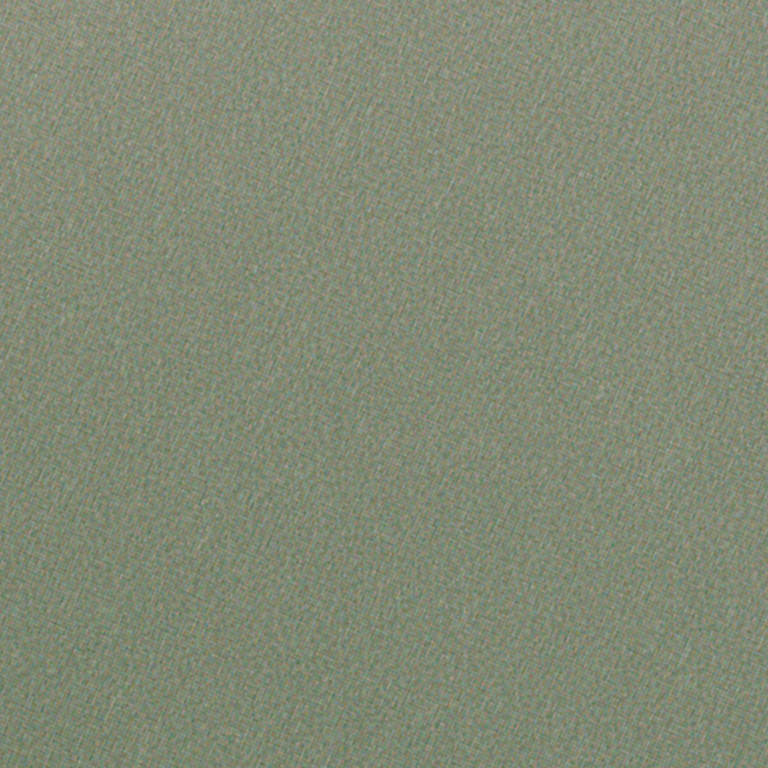
Reproduce this texture procedurally as a three.js fragment shader.

```glsl
varying vec2 vUv;

#define THREADS 205.0
#define TILT 0.40
#define FINENESS 1.3
#define STREAK 0.55
#define LIGHT_GAIN 0.092
#define HUE_GAIN 0.115
#define BLUE_GAIN 0.100
#define WEAVE_GAIN 0.020
#define MOTTLE_GAIN 0.008
#define SLUB_GAIN 0.030
#define BASE vec3(0.507, 0.536, 0.455)

const float TAU = 6.28318;

vec3 hash3(vec2 cell) {
  vec3 q = fract(cell.xyx * vec3(0.1031, 0.1030, 0.0973));
  q += dot(q, q.yxz + 33.33);
  return fract((q.xxy + q.yzz) * q.zyx);
}

// Three independent smooth noises, centred on zero
vec3 grain(vec2 p) {
  vec2 cell = floor(p);
  vec2 f = smoothstep(0.0, 1.0, p - cell);
  vec3 low = mix(hash3(cell), hash3(cell + vec2(1.0, 0.0)), f.x);
  vec3 high = mix(hash3(cell + vec2(0.0, 1.0)), hash3(cell + 1.0), f.x);
  return mix(low, high, f.y) - 0.5;
}

// Contrast between neighbouring threads, which cancels broad blotches
vec3 threadGrain(vec2 p, vec2 across) {
  return grain(p) - grain(p + across);
}

// Lightness, tan to teal, and lilac to green shifts
vec3 dye(vec3 n) {
  return LIGHT_GAIN * n.x * vec3(1.0, 0.95, 1.0)
       + HUE_GAIN * n.y * vec3(1.0, -0.25, -0.3)
       + BLUE_GAIN * n.z * vec3(0.1, -0.15, 1.0);
}

// Soft uneven light: pale and warm above, greener below
vec3 illumination(vec2 uv) {
  vec2 c = uv - 0.5;
  float corner = max(0.0, c.y - 0.6 * c.x);
  return c.y * vec3(0.042, 0.026, 0.034)
       + c.x * vec3(0.018, 0.014, 0.018)
       + corner * corner * vec3(0.050, 0.035, 0.045);
}

void main() {
  // Tilted cloth axes: x across the steep warp, y along it
  float c = cos(TILT), s = sin(TILT);
  vec2 p = mat2(c, s, -s, c) * vUv * THREADS + 300.0;
  vec2 q = p + 0.2 * sin(p.yx * 0.11 + 1.7 * sin(p * 0.037));

  // Fine grid of thread crests and gaps
  float ridges = 0.5 * (cos(TAU * q.x) + cos(TAU * q.y));

  // Short dyed fibres along both thread directions
  vec2 r = q * FINENESS;
  vec3 warp = threadGrain(r * vec2(1.0, STREAK), vec2(1.0, 0.0));
  vec3 weft = threadGrain(r * vec2(STREAK, 1.0) + 71.0, vec2(0.0, 1.0));
  vec3 fleck = grain(r * 1.3 + 139.0);
  vec3 fibre = 0.65 * warp + 0.5 * weft + 0.5 * fleck;

  // Sparse pale slubs along the warp
  float slub = smoothstep(0.25, 0.45, grain(q * vec2(1.0, 0.3) + 211.0).x);

  // Broad, faint clouds of colour
  vec3 mottle = grain(p * vec2(0.12, 0.06) + 17.0);

  vec3 color = BASE + illumination(vUv) + dye(fibre);
  color += WEAVE_GAIN * ridges + SLUB_GAIN * slub;
  color += MOTTLE_GAIN * (mottle.x + mottle.y * vec3(0.8, -0.2, 0.1));

  gl_FragColor = vec4(color, 1.0);
}
```
